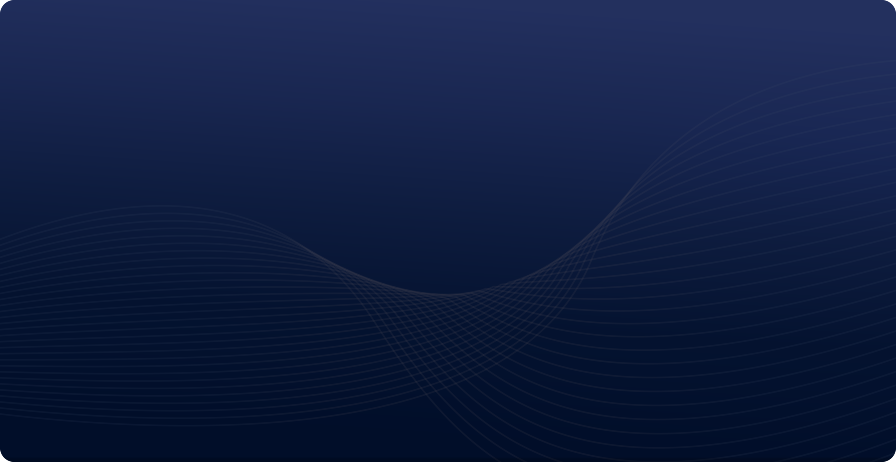
Reproduce this background procedurally as a Shadertoy shader.

```glsl
// Navy gradient card with rounded corners and a twisting ribbon of fine lines

const int LINE_COUNT = 30;
const float LINE_WIDTH = 0.0036;
const float CORNER_RADIUS = 0.031;

const vec3 PAPER = vec3(1.0);
const vec3 ABYSS = vec3(0.002, 0.053, 0.160);
const vec3 DEEP_NAVY = vec3(0.014, 0.070, 0.184);
const vec3 NAVY = vec3(0.055, 0.111, 0.247);
const vec3 INDIGO = vec3(0.097, 0.150, 0.315);
const vec3 DUSK = vec3(0.136, 0.187, 0.370);
const vec3 COOL_LINE = vec3(0.24, 0.30, 0.40);
const vec3 WARM_LINE = vec3(0.42, 0.37, 0.38);

// Cubic curve held as four control points
struct Cubic { vec2 a, b, c, d; };

Cubic blendCubics(Cubic p, Cubic q, float t) {
    return Cubic(mix(p.a, q.a, t), mix(p.b, q.b, t),
                 mix(p.c, q.c, t), mix(p.d, q.d, t));
}

vec2 cubicPoint(Cubic k, float s) {
    float r = 1.0 - s;
    return r * r * r * k.a + 3.0 * r * r * s * k.b
         + 3.0 * r * s * s * k.c + s * s * s * k.d;
}

vec2 cubicTangent(Cubic k, float s) {
    float r = 1.0 - s;
    return 3.0 * (r * r * (k.b - k.a) + 2.0 * r * s * (k.c - k.b)
         + s * s * (k.d - k.c));
}

// Distance in canvas heights, from Newton steps toward the matching x
float cubicDistance(Cubic k, vec2 uv, float aspect) {
    float s = clamp((uv.x - k.a.x) / (k.d.x - k.a.x), 0.0, 1.0);
    for (int i = 0; i < 6; i++) {
        float slopeX = max(cubicTangent(k, s).x, 0.05);
        s = clamp(s - (cubicPoint(k, s).x - uv.x) / slopeX, 0.0, 1.0);
    }
    vec2 tangent = cubicTangent(k, s) * vec2(aspect, 1.0);
    float rise = abs(cubicPoint(k, s).y - uv.y);
    return rise * abs(tangent.x) / max(length(tangent), 0.0001);
}

float boxDistance(vec2 p, vec2 halfSize, float radius) {
    vec2 q = abs(p) - halfSize + radius;
    return length(max(q, 0.0)) + min(max(q.x, q.y), 0.0) - radius;
}

// Slightly tilted vertical gradient with a soft blue light on the right
vec3 backdrop(vec2 uv) {
    float h = uv.y + 0.13 * (uv.x - 0.5);
    vec3 color = mix(ABYSS, DEEP_NAVY, smoothstep(0.0, 0.30, h));
    color = mix(color, NAVY, clamp((h - 0.30) / 0.24, 0.0, 1.0));
    color = mix(color, INDIGO, clamp((h - 0.54) / 0.22, 0.0, 1.0));
    color = mix(color, DUSK, clamp((h - 0.76) / 0.23, 0.0, 1.0));
    vec2 offset = (uv - vec2(0.98, 0.66)) / vec2(0.22, 0.13);
    return color + vec3(0.0, 0.003, 0.014) * exp(-dot(offset, offset));
}

// Lines blended between a falling and a rising edge, each made of two cubics
vec3 drawRibbon(vec3 color, vec2 uv, float aspect, float pixel) {
    Cubic fallLeft = Cubic(vec2(0.0, 0.482), vec2(0.165, 0.604),
                           vec2(0.322, 0.588), vec2(0.416, 0.309));
    Cubic fallRight = Cubic(vec2(0.416, 0.309), vec2(0.508, 0.035),
                            vec2(0.62, -0.26), vec2(1.0, 0.02));
    Cubic riseLeft = Cubic(vec2(0.0, 0.104), vec2(0.234, 0.050),
                           vec2(0.578, 0.05), vec2(0.660, 0.437));
    Cubic riseRight = Cubic(vec2(0.660, 0.437), vec2(0.707, 0.658),
                            vec2(0.807, 0.836), vec2(1.0, 0.869));

    float middle = smoothstep(0.20, 0.42, uv.x) * (1.0 - smoothstep(0.62, 0.88, uv.x));
    vec3 ink = mix(COOL_LINE, WARM_LINE, middle);
    float opacity = mix(0.14, 0.12, middle);
    float halfWidth = 0.5 * LINE_WIDTH;

    for (int i = 0; i < LINE_COUNT; i++) {
        float t = float(i) / float(LINE_COUNT - 1);
        Cubic line = blendCubics(fallLeft, riseLeft, t);
        if (uv.x > line.d.x) line = blendCubics(fallRight, riseRight, t);
        float d = cubicDistance(line, uv, aspect);
        float cover = 1.0 - smoothstep(halfWidth - 0.5 * pixel, halfWidth + 0.5 * pixel, d);
        color = mix(color, ink, opacity * cover);
    }
    return color;
}

void mainImage(out vec4 fragColor, in vec2 fragCoord) {
    vec2 uv = fragCoord / iResolution.xy;
    float aspect = iResolution.x / iResolution.y;
    float pixel = 1.0 / iResolution.y;

    vec3 color = drawRibbon(backdrop(uv), uv, aspect, pixel);

    // Thin shade along the lower edge
    color *= mix(0.82, 1.0, smoothstep(0.006, 0.012, uv.y));

    // Rounded card on white
    vec2 extent = 0.5 * vec2(aspect, 1.0);
    float edge = boxDistance((uv - 0.5) * vec2(aspect, 1.0), extent, CORNER_RADIUS);
    color = mix(color, PAPER, smoothstep(-0.5 * pixel, 0.5 * pixel, edge));
    fragColor = vec4(color, 1.0);
}
```
